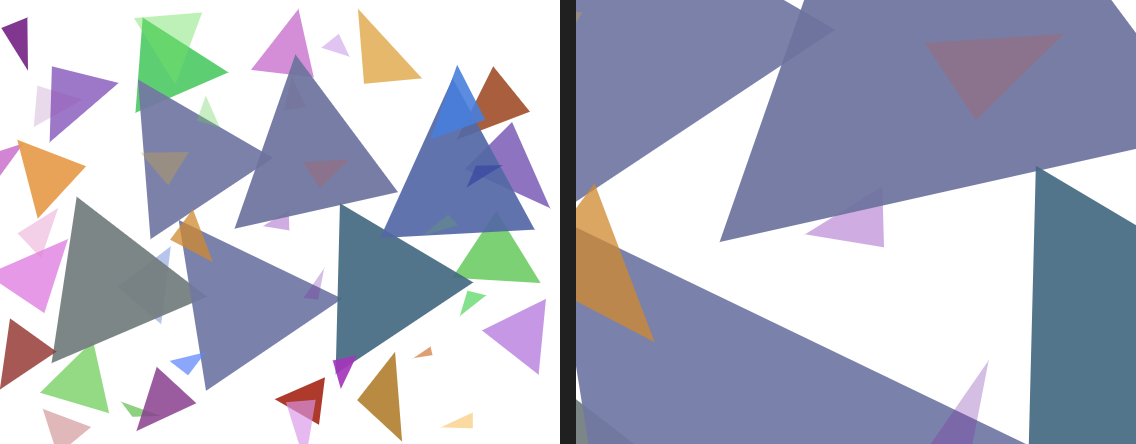
Left, the full canvas; right, a detail of the centre.
Reproduce this background procedurally as a Shadertoy shader.

```glsl
#define LARGE_COUNT 6
#define RING_COUNT 14
#define SMALL_COUNT 26
#define SMALL_BEHIND 7
#define LARGE_RADIUS 0.215
#define RING_RADIUS 0.125
#define SMALL_RADIUS vec2(0.105, 0.045)
#define RING_REACH vec2(0.42, 0.41)
#define PAPER vec3(0.995, 1.0, 0.995)

const float TAU = 6.2831853;

const vec3 SLATES[6] = vec3[6](
    vec3(0.45, 0.49, 0.49), vec3(0.45, 0.47, 0.64), vec3(0.44, 0.47, 0.64),
    vec3(0.43, 0.45, 0.62), vec3(0.27, 0.42, 0.51), vec3(0.33, 0.41, 0.65));

// purple, green, orchid, ochre, red, blue
const vec3 ACCENTS[6] = vec3[6](
    vec3(0.52, 0.24, 0.68), vec3(0.36, 0.78, 0.38), vec3(0.81, 0.46, 0.85),
    vec3(0.79, 0.58, 0.26), vec3(0.66, 0.25, 0.17), vec3(0.32, 0.42, 0.82));

// Integer hash of a shape id and a property number, in 0..1
float rnd(int id, int property) {
    uint h = uint(id) * 747796405u + uint(property) * 277803737u + 97u;
    h = ((h >> ((h >> 28u) + 4u)) ^ h) * 277803737u;
    h = ((h >> 15u) ^ h) * 2246822519u;
    h ^= h >> 13u;
    return float(h & 0xffffu) / 65535.0;
}

vec2 rnd2(int id, int property) {
    return vec2(rnd(id, property), rnd(id, property + 1));
}

vec2 direction(float angle) {
    return vec2(cos(angle), sin(angle));
}

// Signed distance to the line a-b, positive on its right side
float edgeDistance(vec2 p, vec2 a, vec2 b) {
    vec2 e = b - a;
    return dot(p - a, vec2(e.y, -e.x)) / length(e);
}

// Irregular triangle around the origin; wobble bends it, squash thins it
float triangle(vec2 p, int id, float radius, float wobble, float squash) {
    vec2 axis = direction(TAU * rnd(id, 1));
    p = vec2(dot(p, axis), dot(p, vec2(-axis.y, axis.x)));
    vec2 v[3];
    for (int k = 0; k < 3; k++) {
        float angle = TAU / 3.0 * float(k) + wobble * (rnd(id, 2 + k) - 0.5);
        float reach = radius * (1.1 - 0.5 * wobble * rnd(id, 5 + k));
        v[k] = reach * direction(angle) * vec2(1.0, squash);
    }
    return max(edgeDistance(p, v[0], v[1]),
           max(edgeDistance(p, v[1], v[2]), edgeDistance(p, v[2], v[0])));
}

vec3 paint(vec3 under, vec3 ink, float dist, float opacity) {
    float pixel = 1.0 / iResolution.y;
    return mix(under, ink, opacity * clamp(0.5 - dist / pixel, 0.0, 1.0));
}

// Accent colour with its own lightness and tint
vec3 accent(int family, int id) {
    vec3 tint = vec3(rnd(id, 10), rnd(id, 11), rnd(id, 12)) - 0.5;
    return clamp(ACCENTS[family] * mix(0.82, 1.18, rnd(id, 13)) + 0.16 * tint, 0.0, 1.0);
}

// Small, often slim triangles spread evenly over the canvas
vec3 paintSmall(vec3 col, vec2 p, vec2 canvas, int first, int last) {
    for (int i = first; i < last; i++) {
        int id = 200 + i;
        vec2 centre = fract(0.5 + float(i) * vec2(0.7549, 0.5698)) * canvas;
        float size = mix(SMALL_RADIUS.x, SMALL_RADIUS.y, rnd(id, 14));
        float squash = mix(0.25, 1.0, rnd(id, 15));
        float d = triangle(p - centre, id, size, 0.9, squash);
        col = paint(col, accent(i % 6, id), d, mix(0.2, 0.95, rnd(id, 16)));
    }
    return col;
}

void mainImage(out vec4 fragColor, in vec2 fragCoord) {
    vec2 p = fragCoord / iResolution.y;
    vec2 canvas = vec2(iResolution.x / iResolution.y, 1.0);

    vec3 col = paintSmall(PAPER, p, canvas, 0, SMALL_BEHIND);

    // Medium triangles in a rounded frame around the middle
    for (int i = 0; i < RING_COUNT; i++) {
        int id = 100 + i;
        float angle = 2.5 - TAU * (float(i) + 0.5 * (rnd(id, 20) - 0.5)) / float(RING_COUNT);
        vec2 dir = direction(angle);
        dir /= mix(1.0, max(abs(dir.x), abs(dir.y)), 0.6);
        vec2 centre = (0.5 + RING_REACH * dir * mix(0.92, 1.08, rnd(id, 21))) * canvas;
        float size = RING_RADIUS * mix(0.75, 1.25, rnd(id, 22));
        float d = triangle(p - centre, id, size, 0.8, mix(0.6, 1.0, rnd(id, 23)));
        col = paint(col, accent(i % 5, id), d, mix(0.75, 1.0, rnd(id, 24)));
    }

    // Large slate triangles zigzag from left to right
    for (int i = 0; i < LARGE_COUNT; i++) {
        int id = 300 + i;
        float side = i % 2 == 0 ? -0.13 : 0.13;
        vec2 centre = vec2(0.22 + 0.112 * float(i), 0.49 + side) * canvas;
        centre += 0.07 * (rnd2(id, 30) - 0.5);
        float d = triangle(p - centre, id, LARGE_RADIUS, 0.4, 1.0);
        col = paint(col, SLATES[i], d, 0.93);
    }

    col = paintSmall(col, p, canvas, SMALL_BEHIND, SMALL_COUNT);
    fragColor = vec4(col, 1.0);
}
```
